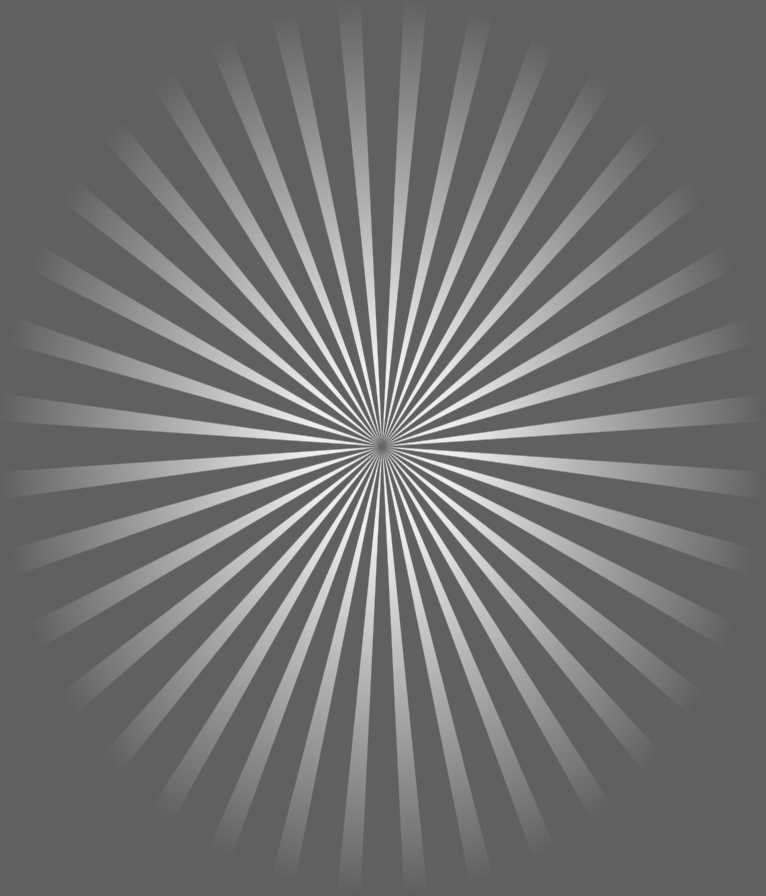
Write a WebGL 2 fragment shader that draws this background.

```glsl
#version 300 es
precision highp float;

// A burst of pale wedge-shaped rays on flat grey, fading out toward an ellipse
// that fills the canvas. Rays are a repeated pulse over the angle, box-filtered
// analytically so that they blend to an even tone where they crowd together.

uniform vec2 u_resolution;
out vec4 fragColor;

const float TAU = 6.2831853;
const float RAY_COUNT = 36.0;
const float RAY_FILL = 0.35;              // lit share of each angular step
const vec2 CENTER = vec2(0.499, 0.5017);
const vec3 BACKGROUND = vec3(0.378);
const vec3 RAY_COLOR = vec3(0.935);

// Integral of a unit-period pulse that is lit for the first part of each period.
float pulseIntegral(float x, float fill) {
    return floor(x) * fill + min(fract(x), fill);
}

// Mean of the pulse over a window of the given width.
float filteredPulse(float x, float fill, float width) {
    float halfWidth = 0.5 * width;
    return (pulseIntegral(x + halfWidth, fill) - pulseIntegral(x - halfWidth, fill)) / width;
}

// Coverage of evenly spaced rays, each centred in its angular step.
float rays(vec2 p, float count, float fill, float softness) {
    float radius = max(length(p), 1e-4);
    float turns = atan(p.y, p.x) / TAU;
    float width = count * softness / (TAU * radius);
    return filteredPulse(turns * count - 0.5 + 0.5 * fill, fill, width);
}

// Full strength inside, falling evenly to nothing at the outer radius.
float radialFade(float radius, float inner, float outer) {
    return clamp((outer - radius) / (outer - inner), 0.0, 1.0);
}

void main() {
    // Each axis is scaled by the canvas, so circles become ellipses.
    vec2 p = 2.0 * (gl_FragCoord.xy / u_resolution - CENTER);
    float radius = length(p);
    float softness = 2.6 / min(u_resolution.x, u_resolution.y);

    float strength = rays(p, RAY_COUNT, RAY_FILL, softness);
    strength *= radialFade(radius, 0.19, 1.0);

    // Small dark core where the rays meet.
    strength *= smoothstep(0.0, 0.028, radius);

    fragColor = vec4(mix(BACKGROUND, RAY_COLOR, strength), 1.0);
}
```
